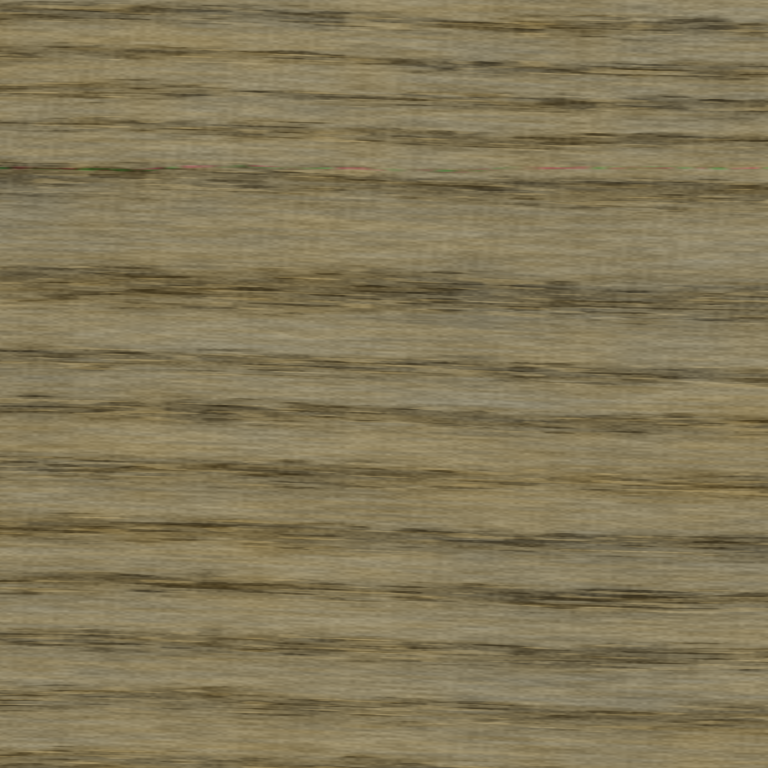
Write a WebGL 2 fragment shader that draws this texture.

```glsl
#version 300 es
precision highp float;

uniform vec2 u_resolution;
out vec4 fragColor;

float hash(vec2 p) {
    return fract(sin(dot(p, vec2(127.1, 311.7))) * 43758.55);
}

float valueNoise(vec2 p) {
    vec2 cell = floor(p);
    vec2 f = fract(p);
    f = f * f * (3.0 - 2.0 * f);
    float low = mix(hash(cell), hash(cell + vec2(1.0, 0.0)), f.x);
    float high = mix(hash(cell + vec2(0.0, 1.0)), hash(cell + vec2(1.0, 1.0)), f.x);
    return mix(low, high, f.y);
}

// Noise centred on zero, stretched by the given cell counts
float streaks(vec2 p, vec2 cells, float seed) {
    return valueNoise(p * cells + seed * vec2(17.3, 41.9)) - 0.5;
}

// Gentle fall of the grain from left to right
float droop(float x) {
    return 0.028 * smoothstep(-0.1, 1.1, x);
}

// Height along the growth direction, with ragged edges
float grainLevel(vec2 p) {
    float sway = 0.008 * streaks(p, vec2(3.0, 5.0), 1.0);
    float ragged = 0.009 * streaks(p, vec2(9.0, 90.0), 2.0)
                 + 0.010 * streaks(p, vec2(26.0, 230.0), 3.0);
    return p.y + droop(p.x) + sway + ragged;
}

// Ring count by height: wide rings in the upper middle, tight ones above
float ringPhase(float level) {
    float offset = (level - 0.80) / 0.13;
    float jitter = 0.25 * (valueNoise(vec2(level * 9.0, 4.7)) - 0.5);
    return 13.4 * (level - 0.023) - 1.15 * exp(-offset * offset) + jitter + 0.8;
}

// Late wood: slow darkening from below, then a crisp upper edge
float lateWood(float phase, float x) {
    float f = fract(phase);
    float rise = smoothstep(0.15, 0.76, f);
    float edge = 1.0 - smoothstep(0.76, 0.97, f);
    float strength = mix(0.75, 1.15, valueNoise(vec2(x * 4.0, floor(phase) * 7.0)));
    return pow(rise, 1.7) * edge * strength;
}

vec3 woodColor(float tone) {
    vec3 dark = vec3(0.31, 0.27, 0.175);
    vec3 middle = vec3(0.475, 0.43, 0.31);
    vec3 pale = vec3(0.605, 0.56, 0.435);
    vec3 lower = mix(dark, middle, clamp(tone * 2.0, -0.4, 1.0));
    return mix(lower, pale, clamp(tone * 2.0 - 1.0, 0.0, 1.4));
}

void main() {
    vec2 uv = gl_FragCoord.xy / u_resolution;
    float level = grainLevel(uv);
    vec2 grain = vec2(uv.x, uv.y + droop(uv.x));
    float band = lateWood(ringPhase(level), uv.x);

    // Fibres from broad clouds to hair-thin lines and short specks
    float clouds = streaks(grain, vec2(4.0, 22.0), 4.0);
    float fibres = streaks(grain, vec2(9.0, 120.0), 5.0);
    float hairs = streaks(grain, vec2(28.0, 300.0), 6.0);
    float specks = streaks(grain, vec2(150.0, 430.0), 7.0);
    float tone = 0.80 - 0.46 * band
               + 0.17 * clouds + 0.19 * fibres + 0.29 * hairs + 0.27 * specks;

    // Dark pores and ochre threads gather in the late wood
    float pores = smoothstep(0.05, 0.34, streaks(grain, vec2(20.0, 290.0), 8.0));
    float threads = smoothstep(0.10, 0.36, streaks(grain, vec2(22.0, 310.0), 9.0));
    float porous = smoothstep(0.05, 0.6, band);
    tone += porous * (0.28 * threads - 0.34 * pores);

    // Warm and cool drift of the stain
    vec3 color = woodColor(tone);
    float warmth = 0.5 * streaks(grain, vec2(3.0, 16.0), 10.0)
                 + 0.6 * streaks(grain, vec2(14.0, 210.0), 11.0)
                 + 0.3 * porous * threads;
    color += warmth * vec3(0.045, 0.008, -0.06);

    // Thin seam with red and green flecks
    float seamHeight = 0.783 - 0.004 * uv.x + 0.010 * streaks(uv, vec2(14.0, 1.0), 12.0);
    float seam = 1.0 - smoothstep(0.0005, 0.003, abs(uv.y - seamHeight));
    float fleck = streaks(uv, vec2(45.0, 300.0), 13.0);
    color += seam * (fleck * vec3(0.20, -0.16, 0.04) - 0.035);

    fragColor = vec4(clamp(color, 0.0, 1.0), 1.0);
}
```
